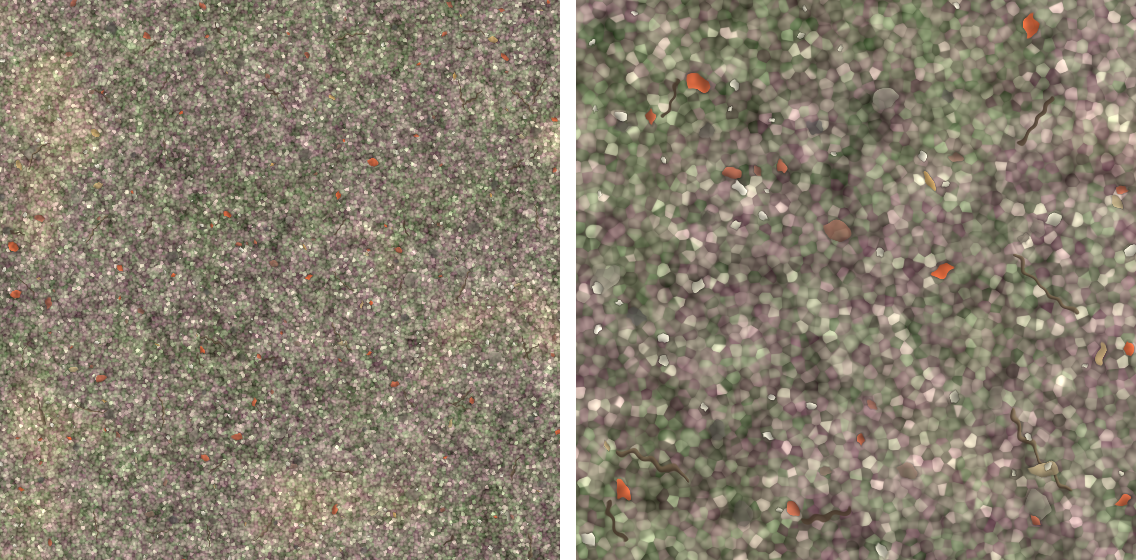
Left, the full canvas; right, a detail of the centre.
Write a WebGL 1 fragment shader that draws this texture.

```glsl
precision highp float;
// Trodden earth: fine gritty soil with sparse brick chips, pale stones, leaves and twigs.
// Soil tone is gradient noise plus two sizes of soft cellular grains;
// scattered pieces are angular distance shapes placed on jittered grids.

uniform vec2 u_resolution;

const vec3 EARTH = vec3(0.51, 0.47, 0.42);
const vec3 TONE_STEP = vec3(0.100, 0.098, 0.088);
const vec3 GRAIN_TINT = vec3(0.035, -0.025, 0.025);
const vec3 MOSS_TINT = vec3(-0.020, 0.010, -0.025);
const vec3 SAND_TINT = vec3(0.060, 0.040, 0.005);
const vec3 CHALK = vec3(0.88, 0.86, 0.80);
const vec3 BRICK = vec3(0.84, 0.38, 0.21);
const vec3 OLD_BRICK = vec3(0.60, 0.36, 0.29);
const vec3 LEAF = vec3(0.80, 0.62, 0.34);
const vec3 PEBBLE = vec3(0.62, 0.61, 0.54);
const vec3 SLATE = vec3(0.31, 0.31, 0.31);
const vec3 TWIG_DARK = vec3(0.27, 0.21, 0.16);
const vec3 TWIG_PALE = vec3(0.56, 0.48, 0.36);
const float MEAN_TONE = 0.35;
const float FINE_GRAINS = 165.0;
const float COARSE_GRAINS = 78.0;
const float GRAIN_SHARPNESS = 26.0;
const float TWIG_CELLS = 9.0;
const float TWIG_CHANCE = 0.34;

vec3 hash3(vec2 p) {
  vec3 q = fract(p.xyx * vec3(0.1031, 0.1030, 0.0973));
  q += dot(q, q.yxz + 33.33);
  return fract((q.xxy + q.yzz) * q.zyx);
}

vec2 gradient(vec2 cell) {
  float a = 6.2832 * hash3(cell + 17.0).x;
  return vec2(cos(a), sin(a));
}

float noise(vec2 p) {
  vec2 i = floor(p), f = fract(p);
  vec2 u = f * f * f * (f * (f * 6.0 - 15.0) + 10.0);
  vec2 e = vec2(1.0, 0.0);
  return mix(mix(dot(gradient(i), f), dot(gradient(i + e), f - e), u.x),
             mix(dot(gradient(i + e.yx), f - e.yx), dot(gradient(i + 1.0), f - 1.0), u.x), u.y);
}

float fbm(vec2 p) {
  float sum = 0.0, amp = 1.0;
  for (int i = 0; i < 3; i++) {
    sum += amp * noise(p);
    p = p * 2.1 + 19.7;
    amp *= 0.6;
  }
  return sum;
}

vec2 rotate(vec2 p, float a) {
  return vec2(cos(a) * p.x + sin(a) * p.y, cos(a) * p.y - sin(a) * p.x);
}

// Soft cellular grains: x = tone, y = tint, z = depth of the gap between grains.
vec3 grains(vec2 p) {
  vec2 base = floor(p);
  vec2 sum = vec2(0.0);
  float total = 1e-6;
  for (int y = -1; y <= 1; y++) {
    for (int x = -1; x <= 1; x++) {
      vec2 cell = base + vec2(float(x), float(y));
      vec3 h = hash3(cell);
      vec2 d = cell + h.xy - p;
      float w = exp(-GRAIN_SHARPNESS * dot(d, d));
      float t = hash3(cell + 71.0).x;
      sum += w * vec2(2.0 * t - 1.0 + 2.6 * pow(t, 16.0), h.z * 2.0 - 1.0);
      total += w;
    }
  }
  return vec3(sum / total, -log(total) / GRAIN_SHARPNESS - 0.12);
}

// Lays one scatter of angular pieces, with a faint contact shadow, over the ground.
vec3 scatter(vec3 ground, vec2 p, float cells, float chance, vec2 sizes,
             float stretch, vec3 colorA, vec3 colorB, float opacity) {
  vec2 q = p * cells + cells * 1.37;
  vec2 cell = floor(q);
  vec3 h = hash3(cell), k = hash3(cell + 131.0);
  vec2 d = rotate(q - cell - mix(vec2(0.24), vec2(0.76), h.xy), 6.2832 * k.x);
  float size = mix(sizes.x, sizes.y, k.y * k.y);
  d += size * 0.5 * vec2(noise(d / size + cell), noise(d / size + cell + 43.0));
  d.y = d.y * stretch + 0.25 * d.x * (k.z - 0.5);
  float dist = max(length(d), dot(abs(d), vec2(0.85, 0.70))) - size;
  float edge = 0.8 * cells / min(u_resolution.x, u_resolution.y);
  float present = step(h.z, chance);
  float shadow = 1.0 - smoothstep(0.0, 0.35 * size + edge, dist);
  float cover = 1.0 - smoothstep(-edge, edge, dist);
  vec3 color = mix(colorA, colorB, k.z) * (1.0 + 0.35 * noise(p * 150.0) + 0.25 * d.y / size);
  ground *= 1.0 - 0.25 * shadow * present * opacity;
  return mix(ground, color, cover * present * opacity);
}

// Thin bent twigs, each kept within its own cell.
vec3 twigs(vec3 ground, vec2 p) {
  vec2 q = p * TWIG_CELLS;
  vec2 cell = floor(q);
  vec3 h = hash3(cell + 211.0), k = hash3(cell + 307.0);
  vec2 d = rotate(q - cell - mix(vec2(0.32), vec2(0.68), h.xy), 6.2832 * k.x);
  float halfLength = mix(0.10, 0.27, k.y);
  d.y += (k.z - 0.5) * 2.5 * d.x * d.x + 0.05 * noise(d * 12.0 + cell);
  float dist = length(vec2(max(abs(d.x) - halfLength, 0.0), d.y)) - mix(0.008, 0.016, k.z);
  float edge = 0.8 * TWIG_CELLS / min(u_resolution.x, u_resolution.y);
  float cover = (1.0 - smoothstep(-edge, edge, dist)) * step(h.z, TWIG_CHANCE);
  return mix(ground, mix(TWIG_DARK, TWIG_PALE, k.y * smoothstep(-0.01, 0.01, d.y)), 0.85 * cover);
}

void main() {
  vec2 p = gl_FragCoord.xy / min(u_resolution.x, u_resolution.y);

  // Soil: broad patches, clods, then grit.
  float patches = fbm(p * 3.0 + 5.3);
  float clods = fbm(p * 19.0 + 31.0);
  vec3 fine = grains(p * FINE_GRAINS), coarse = grains(p * COARSE_GRAINS + 400.0);
  float tone = MEAN_TONE + 0.7 * patches + 1.0 * clods + 1.5 * noise(p * 58.0)
             + 1.6 * noise(p * 210.0) + 0.95 * fine.x + 0.50 * coarse.x
             - 2.2 * fine.z - 1.2 * coarse.z;
  vec3 color = EARTH + TONE_STEP * tone + GRAIN_TINT * (fine.y + 0.6 * coarse.y);
  color += SAND_TINT * smoothstep(0.15, 0.7, patches);
  color += MOSS_TINT * smoothstep(-0.1, 0.5, fbm(p * 7.0 + 83.0));

  // Scattered pieces, from half-buried stones up to loose chips.
  color = scatter(color, p, 13.0, 0.26, vec2(0.07, 0.20), 1.4, PEBBLE, EARTH, 0.60);
  color = scatter(color, p, 17.0, 0.20, vec2(0.07, 0.20), 1.2, SLATE, EARTH * 0.8, 0.60);
  color = scatter(color, p, 23.0, 0.10, vec2(0.08, 0.20), 1.5, OLD_BRICK, EARTH, 0.75);
  color = twigs(color, p);
  color = twigs(color, p + 7.46);
  color = scatter(color, p, 19.0, 0.11, vec2(0.06, 0.18), 2.2, LEAF, PEBBLE, 0.85);
  color = scatter(color, p, 47.0, 0.13, vec2(0.08, 0.24), 1.4, CHALK, PEBBLE * 1.2, 0.90);
  color = scatter(color, p, 21.0, 0.15, vec2(0.07, 0.22), 1.6, BRICK, OLD_BRICK, 0.92);

  gl_FragColor = vec4(clamp(color, 0.0, 1.0), 1.0);
}
```
